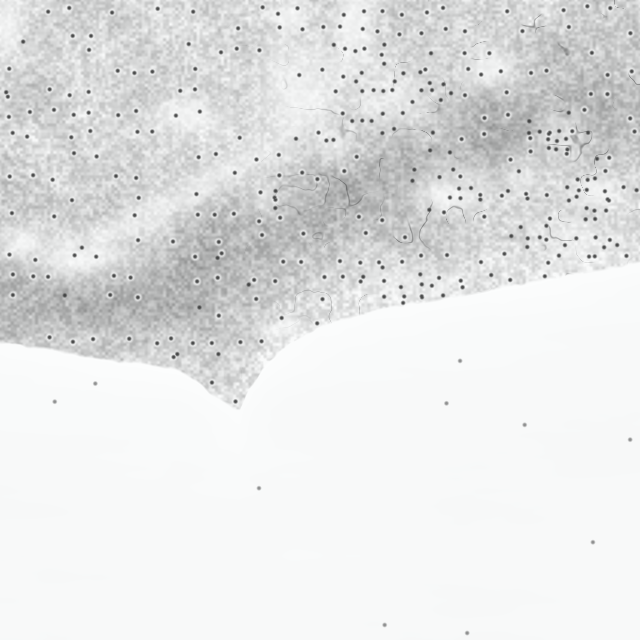
A WebGL 2 fragment shader for this texture:

```glsl
#version 300 es
precision highp float;
// Grey stained tissue with pale channels and dark nuclei above a blank, notched margin.
uniform vec2 u_resolution;
out vec4 fragColor;

const float BLANK_TONE = 0.975;
const float TISSUE_TONE = 0.835;
const float PALE_TONE = 0.945;
const float BAND_DEPTH = 0.125;
const float GRAIN_AMOUNT = 0.27;
const float NUCLEUS_TONE = 0.22;
const float NUCLEUS_RADIUS = 0.0029;
const float HALO_RADIUS = 0.0085;
const float SPARSE_CELLS = 31.0;
const float DENSE_CELLS = 66.0;
const vec2 NOTCH = vec2(0.375, 0.36);

// Centre and radii of pale openings.
const vec4 OPENINGS[11] = vec4[11](
  vec4(0.465, 0.857, 0.060, 0.085), vec4(0.560, 0.960, 0.032, 0.070),
  vec4(0.130, 0.595, 0.080, 0.032), vec4(0.035, 0.620, 0.038, 0.025),
  vec4(0.290, 0.820, 0.060, 0.030), vec4(0.457, 0.970, 0.035, 0.025),
  vec4(0.010, 0.960, 0.030, 0.050), vec4(0.770, 0.892, 0.042, 0.034),
  vec4(0.440, 0.490, 0.035, 0.016), vec4(0.700, 0.695, 0.055, 0.030),
  vec4(0.930, 0.700, 0.040, 0.025));

// Centre and radii of crowded nuclei.
const vec4 CLUSTERS[9] = vec4[9](
  vec4(0.605, 0.855, 0.070, 0.055), vec4(0.640, 0.560, 0.080, 0.030),
  vec4(0.900, 0.620, 0.070, 0.045), vec4(0.880, 0.790, 0.045, 0.040),
  vec4(0.815, 0.715, 0.035, 0.035), vec4(0.700, 0.710, 0.055, 0.045),
  vec4(0.520, 0.780, 0.035, 0.030), vec4(0.420, 0.690, 0.030, 0.025),
  vec4(0.930, 0.700, 0.040, 0.030));

float hash(vec2 p) {
  return fract(sin(dot(p, vec2(127.1, 311.7))) * 43758.5453);
}

float noise(vec2 p) {
  vec2 i = floor(p), f = fract(p);
  f = f * f * (3.0 - 2.0 * f);
  return mix(mix(hash(i), hash(i + vec2(1, 0)), f.x),
             mix(hash(i + vec2(0, 1)), hash(i + vec2(1, 1)), f.x), f.y);
}

float fbm(vec2 p) {
  float sum = 0.0, gain = 0.5;
  for (int k = 0; k < 4; k++) {
    sum += gain * noise(p);
    p = p * 2.03 + 17.3;
    gain *= 0.5;
  }
  return sum;
}

float blob(vec2 p, vec4 shape) {
  vec2 d = (p - shape.xy) / shape.zw;
  return exp(-dot(d, d));
}

float segment(vec2 p, vec2 a, vec2 b) {
  vec2 d = b - a;
  return length(p - a - d * clamp(dot(p - a, d) / dot(d, d), 0.0, 1.0));
}

// Height of the lower tissue border.
float border(float x) {
  float t = max(x - NOTCH.x, 0.0);
  float left = 0.466 - 0.16 * x - 0.046 * smoothstep(0.27, NOTCH.x, x);
  float right = NOTCH.y + 0.12 * (1.0 - exp(-t / 0.055)) + 0.175 * t;
  return x < NOTCH.x ? left : right;
}

float crowding(vec2 p) {
  float c = 0.0;
  for (int k = 0; k < 9; k++) c = max(c, blob(p, CLUSTERS[k]));
  return c;
}

float openness(vec2 p) {
  float o = 0.0;
  for (int k = 0; k < 11; k++) o = max(o, blob(p, OPENINGS[k]));
  float channel = min(segment(p, vec2(0.58, 1.0), vec2(0.51, 0.85)),
                  min(segment(p, vec2(0.51, 0.85), vec2(0.42, 0.77)),
                      segment(p, vec2(0.42, 0.77), vec2(0.10, 0.59))));
  return max(o, 0.72 * exp(-pow(channel / 0.026, 2.0)));
}

// Distance to the nucleus in this cell, or a large value if the cell is empty.
float nucleus(vec2 p, float cells, bool crowdedOnly) {
  vec2 id = floor(p * cells);
  vec2 jitter = vec2(hash(id + 3.7), hash(id + 9.1));
  vec2 centre = (id + 0.26 + 0.48 * jitter) / cells;
  bool inside = centre.y > border(centre.x) + 0.002;
  float chance = crowdedOnly ? 0.42 * crowding(centre) : 0.40;
  if (!inside) chance = crowdedOnly ? 0.0 : 0.025;
  return hash(id + 21.3) < chance ? length(p - centre) : 1.0;
}

void main() {
  vec2 p = gl_FragCoord.xy / u_resolution;
  float px = 1.0 / min(u_resolution.x, u_resolution.y);
  vec2 warped = p + 0.035 * (vec2(fbm(p * 17.0), fbm(p * 17.0 + 40.0)) - 0.47);
  float height = p.y - border(p.x) + 0.006 * (noise(p * 70.0) - 0.5);
  float inside = smoothstep(-0.0015 - px, 0.0015 + px, height);

  // Broad tones: the dark diagonal band, openings and a lighter rim.
  float bandLine = 0.51 + 0.32 * smoothstep(0.05, 0.95, p.x);
  float band = exp(-pow((warped.y - bandLine) / 0.085, 2.0));
  float pale = max(openness(warped), 0.65 * crowding(warped));
  float tone = TISSUE_TONE - BAND_DEPTH * band + 0.14 * (fbm(p * 13.0) - 0.47);
  tone += 0.04 * (1.0 - smoothstep(0.0, 0.09, height));
  tone = mix(tone, PALE_TONE, clamp(pale * 1.1, 0.0, 1.0));

  // Fine grain and dark fibrous flecks.
  float grain = 0.6 * noise(p * 210.0) + 0.4 * noise(p * 105.0 + 8.0) - 0.5;
  tone += GRAIN_AMOUNT * grain * (1.0 - 0.75 * pale);
  float ridge = 1.0 - abs(2.0 * noise(warped * 38.0) - 1.0);
  float fleck = smoothstep(0.93, 1.0, ridge) * smoothstep(0.58, 0.75, noise(p * 24.0 + 5.0));
  tone -= 0.22 * fleck * smoothstep(0.3, 0.65, p.x);
  tone = min(tone, 0.98);

  // Blank field: brightest next to the tissue.
  float blank = BLANK_TONE + 0.015 * exp(height / 0.07) + 0.008 * (fbm(p * vec2(4.0, 14.0)) - 0.5);
  tone = mix(blank, tone, inside);

  // Nuclei with pale halos.
  float sparse = nucleus(p, SPARSE_CELLS, false);
  float dense = nucleus(p, DENSE_CELLS, true);
  float halo = 1.0 - smoothstep(0.4 * HALO_RADIUS, HALO_RADIUS, sparse);
  tone = mix(tone, 0.96, 0.75 * halo * inside);
  float soft = 0.0012 + 0.5 * px;
  float core = 1.0 - smoothstep(NUCLEUS_RADIUS - soft, NUCLEUS_RADIUS + soft, min(sparse, dense));
  tone = mix(tone, NUCLEUS_TONE, core * mix(0.55, 0.9, inside));

  fragColor = vec4(vec3(tone) + vec3(-0.003, 0.001, 0.001), 1.0);
}
```
